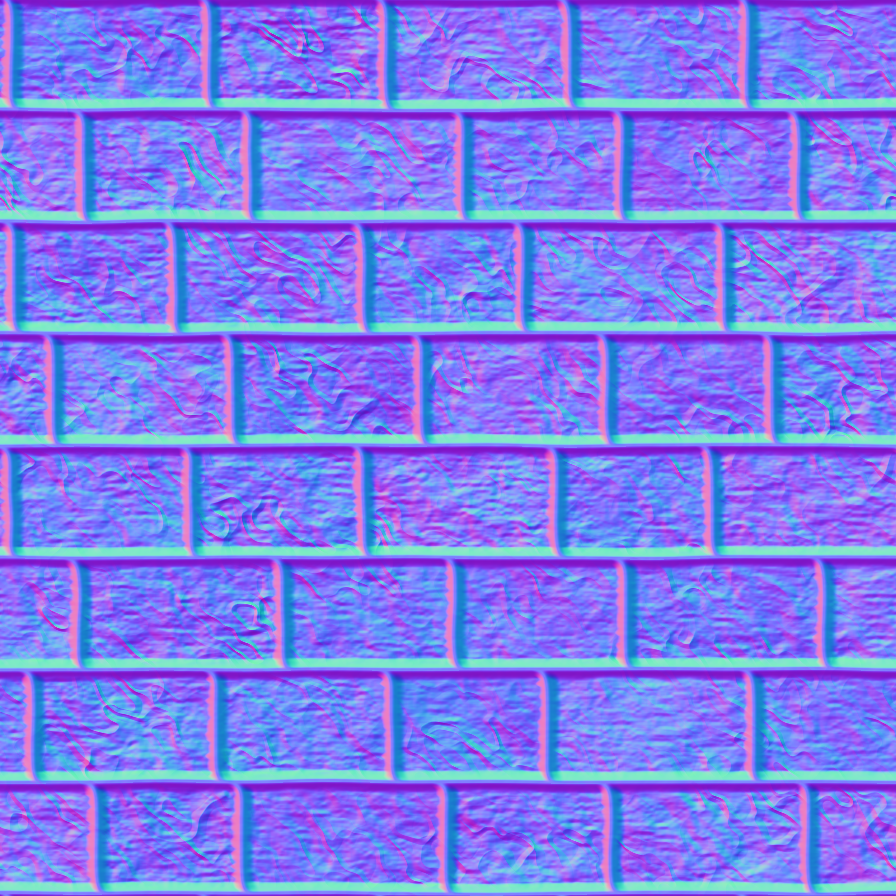
Write a WebGL 1 fragment shader that draws this texture map.

```glsl
precision highp float;
// Tangent-space normal map of a running-bond wall of rough, creased stone bricks.

uniform vec2 u_resolution;

const float ROWS = 8.0;
const float COLS = 5.0;
const float BOND_SHIFT = 0.42;    // shift of alternate rows, in bricks
const float ROW_JITTER = 0.14;    // random shift of a row, in bricks
const float JOINT_JITTER = 0.24;  // random shift of one joint, in bricks
const float WOBBLE = 0.0025;      // waviness of the joints
const float LEAN = 0.008;         // sideways bend of joints at their ends
const float TOP_SLOPE = 1.5;
const float BOTTOM_SLOPE = 1.5;
const float LEFT_SLOPE = 1.3;
const float RIGHT_SLOPE = 1.65;
const float CREASE = 0.0085;      // heights of the surface layers
const float LUMPS = 0.0044;
const float GRAIN = 0.0021;
const float STREAKS = 0.0020;
const float GRIT = 0.0009;
const float TILT = 0.2;           // random lean of each brick face
const float SWELL = 0.55;         // broad lean of patches along the folds
const vec2 FACE_BIAS = vec2(0.01, -0.06);
const float STEP = 0.0011;        // sampling distance for slopes

float hash(vec2 p) {
  vec3 q = fract(p.xyx * vec3(0.1031, 0.1030, 0.0973));
  q += dot(q, q.yzx + 33.33);
  return fract((q.x + q.y) * q.z);
}

// Value noise on the unit tile with a whole number of cells each way.
float noise(vec2 p, vec2 cells) {
  p *= cells;
  vec2 i = floor(p);
  vec2 f = p - i;
  f = f * f * (3.0 - 2.0 * f);
  vec2 a = mod(i, cells);
  vec2 b = mod(i + 1.0, cells);
  return mix(mix(hash(a), hash(vec2(b.x, a.y)), f.x),
             mix(hash(vec2(a.x, b.y)), hash(b), f.x), f.y);
}

// Narrow groove along the middle level of a noise field.
float groove(vec2 p, vec2 cells, float width) {
  return min(abs(2.0 * noise(p, cells) - 1.0), width);
}

// Axes across and along the folds; whole-number mixing keeps the wrap.
vec2 foldAxes(vec2 p) {
  return vec2(p.x + p.y, p.x - p.y);
}

// Stone relief: sparse folds along one diagonal, lumps, grain and level streaks.
float stoneHeight(vec2 p) {
  vec2 warp = 0.018 * vec2(noise(p, vec2(17.0)), noise(p + 0.37, vec2(19.0)));
  warp += 0.009 * vec2(noise(p, vec2(53.0)), noise(p + 0.61, vec2(59.0)));
  vec2 w = p + warp;
  vec2 diagonal = foldAxes(w);
  float patches = smoothstep(0.35, 0.75, noise(p, vec2(14.0, 19.0)));
  float folds = groove(diagonal, vec2(23.0, 11.0), 0.3)
              + 0.6 * groove(diagonal + 0.21, vec2(47.0, 23.0), 0.5);
  float h = CREASE * folds * mix(0.3, 1.2, patches);
  h += LUMPS * noise(diagonal, vec2(37.0, 23.0));
  h += 0.6 * LUMPS * noise(diagonal + 0.43, vec2(67.0, 43.0));
  h += GRAIN * noise(w, vec2(97.0, 127.0));
  h += STREAKS * noise(p + 0.2 * warp, vec2(47.0, 211.0));
  return h + GRIT * noise(p, vec2(191.0, 293.0));
}

float jointShift(float row, float col) {
  return JOINT_JITTER * (hash(vec2(mod(col, COLS) + 3.0, row + 17.0)) - 0.5);
}

// Bevel strength at distance d from a joint.
float bevel(float d, float start, float full, float fade, float end) {
  return smoothstep(start, full, d) * (1.0 - smoothstep(fade, end, d));
}

void main() {
  vec2 uv = gl_FragCoord.xy / u_resolution;

  // Row and its distances to the joints above and below
  float rowPos = (uv.y - 0.0015 + WOBBLE * (noise(uv, vec2(11.0, 8.0)) - 0.5)) * ROWS;
  float row = mod(floor(rowPos), ROWS);
  float v = fract(rowPos);
  float bottom = v / ROWS;
  float top = (1.0 - v) / ROWS;

  // Brick in the row and its distances to the joints at both sides
  float bend = pow(abs(2.0 * v - 1.0), 9.0) * sign(v - 0.5);
  float sway = WOBBLE * (noise(uv, vec2(10.0, 24.0)) - 0.5) + LEAN * bend;
  float shift = 0.06 + BOND_SHIFT * (1.0 - mod(row, 2.0));
  shift += ROW_JITTER * (hash(vec2(row, 41.0)) - 0.5);
  float x = (uv.x + sway) * COLS - shift;
  float col = floor(x);
  col += step(col + 1.0 + jointShift(row, col + 1.0), x)
       - step(x, col + jointShift(row, col));
  float left = (x - col - jointShift(row, col)) / COLS;
  float right = (col + 1.0 + jointShift(row, col + 1.0) - x) / COLS;
  float side = min(left, right);
  float level = min(top, bottom);
  vec2 id = vec2(mod(col, COLS), row);

  // Stone face slopes, stored with the green axis pointing down
  float h = stoneHeight(uv);
  vec2 face = vec2(h - stoneHeight(uv + vec2(STEP, 0.0)),
                   stoneHeight(uv + vec2(0.0, STEP)) - h) / STEP;
  face *= mix(0.8, 1.2, hash(id + 61.0));
  float swell = 0.6 * noise(foldAxes(uv), vec2(17.0, 9.0))
              + 0.4 * noise(foldAxes(uv) + 0.3, vec2(31.0, 17.0)) - 0.5;
  face += SWELL * swell * vec2(-0.7, 1.0);
  face += FACE_BIAS + TILT * (vec2(hash(id + 7.0), hash(id + 29.0)) - 0.5);
  face *= mix(0.1, 1.0, smoothstep(0.003, 0.018, min(side, level)));

  // Rounded edges, frayed by the streaks
  float fray = 0.006 * (noise(uv, vec2(43.0, 211.0)) - 0.5);
  vec2 edge;
  edge.x = RIGHT_SLOPE * bevel(right, 0.0, 0.004, 0.005 + fray, 0.011 + fray)
         - LEFT_SLOPE * bevel(left, 0.0, 0.005, 0.008, 0.017 + 0.5 * fray);
  edge.y = BOTTOM_SLOPE * bevel(bottom, 0.002, 0.005, 0.011, 0.015 + 0.3 * fray)
         - TOP_SLOPE * bevel(top, -0.001, 0.003, 0.004, 0.013 + fray);
  edge *= vec2(smoothstep(0.0, 0.010, level), smoothstep(0.0, 0.010, side));

  vec3 normal = normalize(vec3(face + edge, 1.0));
  gl_FragColor = vec4(normal * 0.5 + 0.5, 1.0);
}
```
